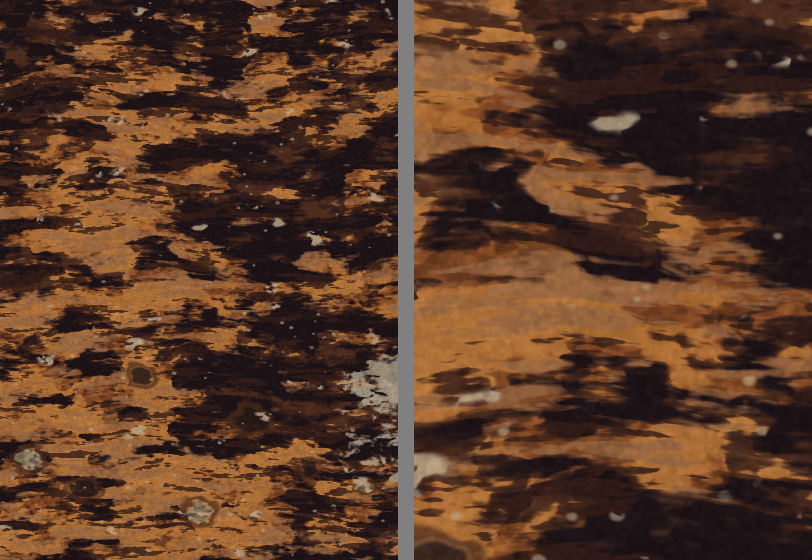
Left, the full canvas; right, a detail of the centre.
This texture is drawn by a Shadertoy shader. Its source:

```glsl
// Weathered board: ochre and rust paint worn away over near-black wood.
// Smoothed cellular noise, stretched sideways, gives patches and streaks;
// loops and cells add round flakes, knots, pale chips and grain.

vec2 hash2(vec2 p) {
    vec3 q = fract(p.xyx * vec3(0.1031, 0.1030, 0.0973));
    q += dot(q, q.yzx + 33.33);
    return fract((q.xx + q.yz) * q.zy);
}

// Cellular noise whose cell values blend smoothly, 0..1
float cells(vec2 p) {
    vec2 base = floor(p);
    vec2 sum = vec2(0.0);
    for (int j = -1; j <= 1; j++)
    for (int i = -1; i <= 1; i++) {
        vec2 id = base + vec2(i, j);
        vec2 d = id + hash2(id) - p;
        float w = exp(-7.0 * dot(d, d));
        sum += w * vec2(hash2(id + 71.7).x, 1.0);
    }
    return sum.x / sum.y;
}

float layered(vec2 p) {
    float sum = 0.0, amp = 0.46;
    for (int i = 0; i < 4; i++) {
        sum += amp * cells(p);
        p = p * 2.03 + 17.3;
        amp *= 0.6;
    }
    return sum;
}

// Rounded flakes, one in some of the cells; 1 inside, 0 outside
float flakes(vec2 p, float share, float soft) {
    vec2 base = floor(p);
    float cover = 0.0;
    for (int j = -1; j <= 1; j++)
    for (int i = -1; i <= 1; i++) {
        vec2 id = base + vec2(i, j);
        vec2 rnd = hash2(id + 31.0);
        float r = mix(0.2, 0.5, rnd.y);
        float d = length(id + hash2(id) - p);
        cover = max(cover, step(rnd.x, share) * (1.0 - smoothstep(r - soft, r + soft, d)));
    }
    return cover;
}

float spot(vec2 p, vec2 centre, vec2 radius) {
    vec2 q = (p - centre) / radius;
    return exp(-dot(q, q));
}

// Where paint survives (positive) and where bare wood shows (negative)
float wear(vec2 p) {
    float w = -0.22;
    w += 0.36 * spot(p, vec2(0.15, 0.22), vec2(0.26, 0.24));
    w += 0.38 * spot(p, vec2(0.34, 0.04), vec2(0.22, 0.16));
    w += 0.30 * spot(p, vec2(0.18, 0.64), vec2(0.14, 0.20));
    w += 0.32 * spot(p, vec2(0.38, 0.465), vec2(0.55, 0.04));
    w += 0.26 * spot(p, vec2(0.45, 0.84), vec2(0.20, 0.11));
    w -= 0.34 * spot(p, vec2(0.46, 0.31), vec2(0.11, 0.12));
    w -= 0.20 * spot(p, vec2(0.56, 0.64), vec2(0.26, 0.11));
    w -= 0.22 * spot(p, vec2(0.06, 0.92), vec2(0.13, 0.09));
    return w;
}

void mainImage(out vec4 fragColor, in vec2 fragCoord) {
    vec2 p = fragCoord / iResolution.y;

    // Layered sines and noise bend the streaks and roughen the edges
    vec2 bent = p;
    bent.y += 0.006 * sin(p.x * 11.0 + 4.0 * p.y) + 0.003 * sin(p.x * 29.0 + p.y * 17.0);
    vec2 ragged = bent + 0.02 * vec2(cells(p * vec2(45.0, 75.0)) - 0.5,
                                     0.6 * cells(p * vec2(50.0, 70.0) + 9.0) - 0.3);
    float patches = layered(ragged * vec2(13.0, 24.0));
    float streaks = layered(bent * vec2(10.0, 52.0) + 40.0);
    float tone = layered(ragged * vec2(17.0, 32.0) + 80.0);
    float fine = cells(p * vec2(130.0, 190.0));
    float grain = cells(p * 320.0 + 5.0);

    // Bare wood: blue-black with brown stains
    float stain = smoothstep(0.46, 0.66, 0.5 * tone + 0.5 * streaks);
    vec3 color = mix(vec3(0.11, 0.07, 0.085), vec3(0.30, 0.17, 0.115), stain);

    // Paint coverage, with soft round flakes in the upper half
    float upper = smoothstep(0.48, 0.58, p.y);
    float field = 2.5 * (0.52 * patches + 0.48 * streaks - 0.49) + wear(p);
    field += 0.36 * upper * flakes(ragged * vec2(12.0, 20.0), 0.28, 0.09);
    field += 0.07 * (fine - 0.5);

    // Rust film at the rim, then ochre where the paint is thick
    vec3 rust = mix(vec3(0.39, 0.21, 0.11), vec3(0.53, 0.30, 0.15), fine);
    vec3 ochre = mix(vec3(0.61, 0.37, 0.17), vec3(0.71, 0.47, 0.24), tone);
    float thick = smoothstep(0.0, 0.26, field + 1.5 * (tone - 0.48));
    color = mix(color, vec3(0.29, 0.17, 0.11), 0.8 * smoothstep(-0.16, -0.02, field));
    color = mix(color, mix(rust, ochre, thick), smoothstep(-0.04, 0.07, field));

    // Tan scuffs dragged along the board, and thin dark cracks
    float scuff = layered(bent * vec2(13.0, 70.0) + 120.0);
    float scuffed = smoothstep(0.53, 0.62, scuff) * smoothstep(-0.2, 0.08, field);
    color = mix(color, vec3(0.57, 0.39, 0.26), 0.75 * scuffed);
    float crack = 1.0 - smoothstep(0.30, 0.38, scuff + 0.1 * (fine - 0.5));
    color = mix(color, vec3(0.20, 0.11, 0.09), 0.8 * crack);

    // Knots and nail heads scattered over the lower part
    for (int i = 0; i < 7; i++) {
        vec2 rnd = hash2(vec2(i, 3.0) * 7.3);
        vec2 centre = vec2(0.05 + 0.1 * float(i), 0.06 + 0.27 * rnd.x);
        float d = length((ragged - centre) * vec2(1.0, 1.2)) / mix(0.016, 0.032, rnd.y);
        float ring = smoothstep(0.75, 0.95, d) * (1.0 - smoothstep(1.1, 1.4, d));
        vec3 core = i % 3 == 0 ? vec3(0.60, 0.53, 0.42) * (0.6 + 0.6 * fine) : vec3(0.15, 0.10, 0.09);
        color = mix(color, core, 0.85 * (1.0 - smoothstep(0.6, 0.95, d)));
        color = mix(color, vec3(0.30, 0.17, 0.10), 0.7 * ring);
    }

    // Broken chalky crust near the right edge, and pale chips all over
    float edge = spot(p, vec2(0.72, 0.26), vec2(0.10, 0.18));
    float crust = smoothstep(0.66, 0.76, 0.6 * patches + 0.4 * tone + 0.22 * edge + 0.1 * (fine - 0.5));
    color = mix(color, mix(vec3(0.46, 0.43, 0.38), vec3(0.70, 0.65, 0.56), tone), 0.9 * crust * smoothstep(0.15, 0.4, edge));
    float chips = flakes(ragged * vec2(32.0, 60.0), 0.025, 0.16);
    chips = max(chips, 0.7 * flakes(p * vec2(110.0, 150.0), 0.018, 0.2));
    color = mix(color, vec3(0.70, 0.62, 0.51), 0.85 * chips * smoothstep(0.1, 0.5, fine));

    // Fine grain and mottling
    color *= 0.92 + 0.10 * fine + 0.08 * grain;
    color += 0.02 * (grain - 0.5);
    fragColor = vec4(clamp(color, 0.0, 1.0), 1.0);
}
```
